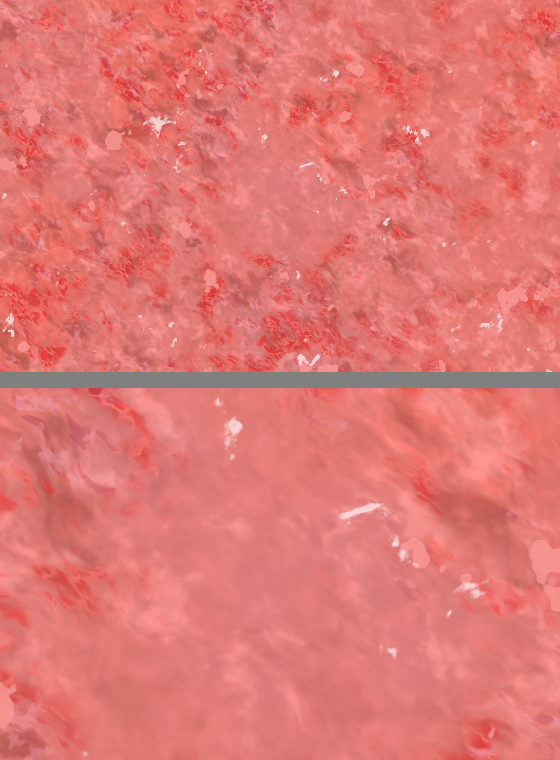
Top, the full canvas; bottom, a detail of the centre.
Write a Shadertoy shader that draws this texture.

```glsl
// Mottled salmon-red surface with slanted crimson flecks, dusky stains and pale glints.
#define SALMON vec3(0.895, 0.485, 0.465)
#define CORAL vec3(0.935, 0.450, 0.405)
#define PINK vec3(0.970, 0.590, 0.575)
#define CRIMSON vec3(0.850, 0.200, 0.190)
#define DUSK vec3(0.680, 0.320, 0.290)
#define LILAC vec3(0.820, 0.520, 0.580)
#define GLINT vec3(0.980, 0.860, 0.870)
#define SLANT -0.68
#define BLOTCH_SCALE 19.0
#define STREAK_SCALE vec2(48.0, 115.0)

float hash(vec2 cell) {
    vec3 q = fract(cell.xyx * 0.1031);
    q += dot(q, q.yzx + 33.33);
    return fract((q.x + q.y) * q.z);
}

float valueNoise(vec2 p) {
    vec2 cell = floor(p), f = fract(p);
    f = f * f * (3.0 - 2.0 * f);
    float low = mix(hash(cell), hash(cell + vec2(1, 0)), f.x);
    float high = mix(hash(cell + vec2(0, 1)), hash(cell + vec2(1, 1)), f.x);
    return mix(low, high, f.y);
}

float fbm(vec2 p) {
    float sum = 0.0, weight = 0.533;
    for (int i = 0; i < 4; i++) {
        sum += weight * valueNoise(p);
        p = mat2(1.6, 1.2, -1.2, 1.6) * p + 17.3;
        weight *= 0.5;
    }
    return sum;
}

// Fine veins where the noise crosses its middle value
float veins(vec2 p) {
    return 1.0 - smoothstep(0.0, 0.16, abs(fbm(p) - 0.5));
}

void mainImage(out vec4 fragColor, in vec2 fragCoord) {
    vec2 p = fragCoord / iResolution.y + 3.0;

    // Coordinates along and across the slant, slightly warped
    vec2 along = vec2(cos(SLANT), sin(SLANT));
    vec2 warp = vec2(fbm(p * 15.0), fbm(p * 15.0 + 41.0)) - 0.5;
    vec2 grain = vec2(dot(p, along), dot(p, vec2(-along.y, along.x))) + 0.035 * warp;

    // Broad regions: warm bands, lilac haze, calm and lively areas
    float warmth = smoothstep(0.38, 0.64, fbm(p * vec2(3.2, 2.4) + 5.0));
    float haze = smoothstep(0.50, 0.75, fbm(p * 4.0 + 60.0));
    float lively = smoothstep(0.34, 0.60, 0.5 * fbm(p * 3.5 + 23.0) + 0.5 * fbm(p * 10.0 + 9.0));
    float streak = fbm(grain * STREAK_SCALE);
    float speckle = fbm(grain * vec2(75.0, 95.0) + 80.0);

    // Ground tone
    vec3 color = mix(SALMON, CORAL, warmth * (0.35 + 0.65 * lively));
    color = mix(color, LILAC, 0.28 * haze);

    // Pale pink bloom
    float bloom = fbm(grain * BLOTCH_SCALE * vec2(1.2, 1.5) + 33.0);
    color = mix(color, PINK, 0.75 * smoothstep(0.48, 0.72, 0.75 * bloom + 0.25 * speckle));

    // Dusky stains
    float stain = fbm(grain * BLOTCH_SCALE * vec2(1.0, 1.5) + 70.0);
    stain = smoothstep(0.50, 0.72, 0.75 * stain + 0.25 * streak);
    color = mix(color, DUSK, 0.75 * stain * (0.3 + 0.7 * lively));

    // Crimson flecks, broken up by streaks
    float fleck = 0.7 * fbm(grain * BLOTCH_SCALE * vec2(0.9, 1.3) + 11.0) + 0.3 * streak;
    float redness = smoothstep(0.49, 0.69, fleck + 0.03 * warmth) * lively;
    color = mix(color, CRIMSON, 0.85 * redness);

    // Light and purplish veins inside the flecks
    float veinZone = smoothstep(0.50, 0.62, fbm(grain * BLOTCH_SCALE + 120.0)) * lively;
    color = mix(color, PINK, 0.6 * redness * veins(grain * vec2(50.0, 85.0) + 15.0));
    color = mix(color, vec3(0.66, 0.27, 0.34), 0.45 * veinZone * smoothstep(0.52, 0.70, streak));
    color = mix(color, LILAC + 0.08, 0.45 * veinZone * smoothstep(0.55, 0.70, speckle));

    // Overall fine shading
    color *= 1.0 + (0.06 + 0.18 * lively) * (streak - 0.5) + 0.10 * (speckle - 0.5);

    // Rare flat pink daubs and white glints
    float daub = fbm(p * 16.0 + 200.0) + 0.35 * (fbm(p * 2.5 + 90.0) - 0.5);
    color = mix(color, PINK, 0.85 * smoothstep(0.785, 0.80, daub));
    float glint = 0.6 * fbm(grain * 12.0 + 150.0) + 0.4 * fbm(grain * vec2(70.0, 50.0) + 7.0);
    color = mix(color, GLINT, 0.9 * smoothstep(0.70, 0.76, glint));

    fragColor = vec4(clamp(color, 0.0, 1.0), 1.0);
}
```
